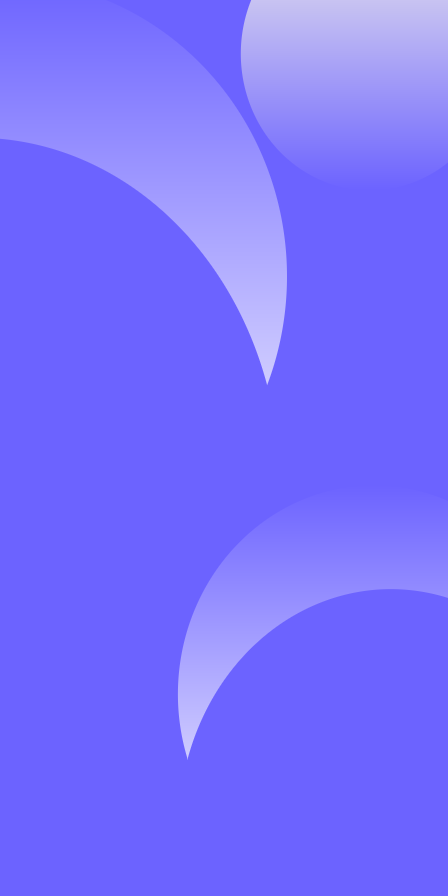
A Shadertoy shader for this background:

```glsl
const vec2 CANVAS = vec2(1.0, 2.0);

const vec3 BASE_COLOR = vec3(0.424, 0.388, 1.0);
const vec3 CRESCENT_TINT = vec3(0.808, 0.796, 1.0);
const vec3 DISC_TINT = vec3(0.784, 0.765, 0.947);

// Ellipses: center.xy, radii.xy
const vec4 DISC = vec4(0.8255, 1.880, 0.288, 0.305);
const vec4 UPPER_OUTER = vec4(0.0, 1.383, 0.6406, 0.664);
const vec4 UPPER_INNER = vec4(-0.052, 0.9115, 0.678, 0.781);
const vec4 LOWER_OUTER = vec4(0.8346, 0.4505, 0.4375, 0.466);
const vec4 LOWER_INNER = vec4(0.8724, 0.151, 0.474, 0.534);

// Vertical fades: clear height, tinted height
const vec2 DISC_FADE = vec2(1.5755, 2.0);
const vec2 UPPER_FADE = vec2(2.047, 1.148);
const vec2 LOWER_FADE = vec2(0.917, 0.307);

// First-order signed distance to an ellipse
float ellipseDistance(vec2 p, vec4 ellipse) {
    vec2 offset = p - ellipse.xy;
    vec2 scaled = offset / ellipse.zw;
    float radius = length(scaled);
    float slope = length(scaled / ellipse.zw);
    return (radius - 1.0) * radius / max(slope, 1e-4);
}

float crescentDistance(vec2 p, vec4 outer, vec4 inner) {
    return max(ellipseDistance(p, outer), -ellipseDistance(p, inner));
}

float coverage(float distance, float pixel) {
    return clamp(0.5 - distance / pixel, 0.0, 1.0);
}

float fade(float y, vec2 range) {
    return clamp((y - range.x) / (range.y - range.x), 0.0, 1.0);
}

void mainImage(out vec4 fragColor, in vec2 fragCoord) {
    vec2 p = fragCoord / iResolution.xy * CANVAS;
    float pixel = max(CANVAS.x / iResolution.x, CANVAS.y / iResolution.y);

    float disc = coverage(ellipseDistance(p, DISC), pixel);
    float upper = coverage(crescentDistance(p, UPPER_OUTER, UPPER_INNER), pixel);
    float lower = coverage(crescentDistance(p, LOWER_OUTER, LOWER_INNER), pixel);

    // Layer the tinted shapes over the flat base
    vec3 color = BASE_COLOR;
    color = mix(color, DISC_TINT, disc * fade(p.y, DISC_FADE));
    color = mix(color, CRESCENT_TINT, upper * fade(p.y, UPPER_FADE));
    color = mix(color, CRESCENT_TINT, lower * fade(p.y, LOWER_FADE));

    fragColor = vec4(color, 1.0);
}
```
